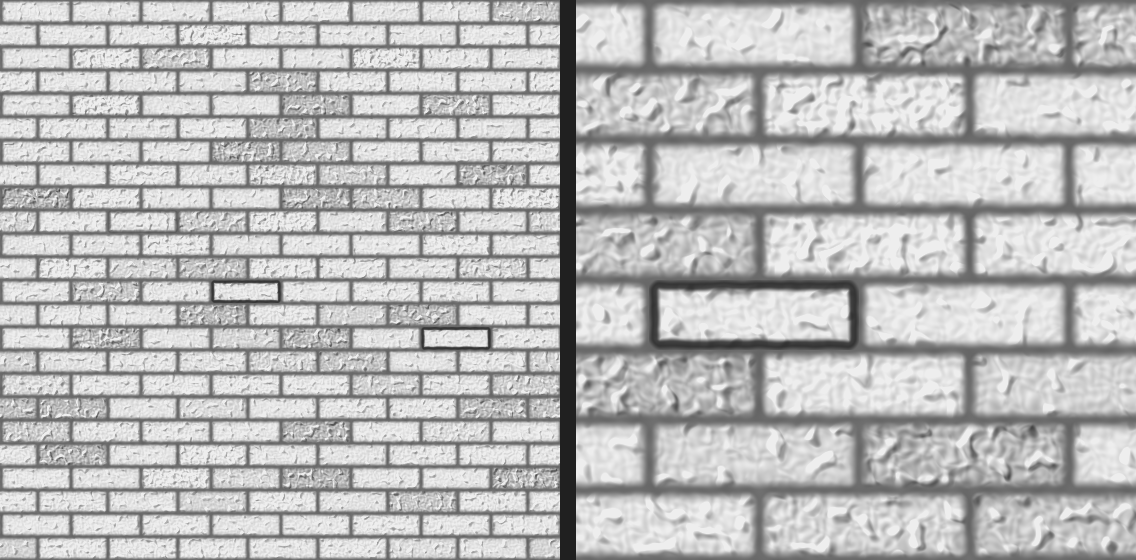
Left, the full canvas; right, a detail of the centre.
Reproduce this texture procedurally as a WebGL 2 fragment shader.

```glsl
#version 300 es
precision highp float;
// Pale painted brick wall in running bond: rounded-box bricks over grey mortar,
// with embossed pits and grit from wrapping gradient noise. Each brick draws its
// own tone, roughness and rare dark outline from a hash. Tiles in both directions.

uniform vec2 u_resolution;
out vec4 fragColor;

const float COURSES = 24.0;            // rows up the canvas, one unit each
const float BRICKS = 8.0;              // bricks along a row
const float BRICK_LENGTH = COURSES / BRICKS;
const float EVEN_SHIFT = 0.54;         // joint offsets, in brick lengths
const float ODD_SHIFT = 0.015;
const float JOINT_HALF = 0.08;         // half the mortar width
const float CORNER = 0.08;
const float EDGE_SOFT = 0.075;
const float EDGE_WOBBLE = 0.025;
const vec3 MORTAR = vec3(0.415);
const vec3 PAINT = vec3(0.895);
const vec3 OUTLINE = vec3(0.12);
const float BRIGHTEST = 0.935;
const float WORN_DROP = 0.17;          // how much darker worn bricks get
const float PIT_SCALE = 4.0;           // noise cells per course, whole numbers
const float GRIT_SCALE = 9.0;
const float PATCH_SCALE = 2.0;
const vec2 LIGHT_STEP = vec2(0.035, -0.035);

// Integer hash to two values in 0..1
vec2 hash2(vec2 cell, uint seed) {
    uvec2 v = uvec2(cell) * 1664525u + uvec2(1013904223u, 74531u) + seed * 7919u;
    v.x += v.y * 1664525u;
    v.y += v.x * 1664525u;
    v ^= v >> 16u;
    v.x += v.y * 1664525u;
    v.y += v.x * 1664525u;
    v ^= v >> 16u;
    return vec2(v & 65535u) / 65535.0;
}

float cornerSlope(vec2 cell, vec2 offset, float period, uint seed) {
    float angle = 6.28319 * hash2(mod(cell, period), seed).x;
    return dot(vec2(cos(angle), sin(angle)), offset);
}

// Gradient noise on course units, wrapping across the canvas
float noise(vec2 p, float scale, uint seed) {
    float period = COURSES * scale;
    p *= scale;
    vec2 i = floor(p), f = p - i;
    vec2 w = f * f * f * (f * (f * 6.0 - 15.0) + 10.0);
    vec2 right = vec2(1.0, 0.0), up = vec2(0.0, 1.0);
    float low = mix(cornerSlope(i, f, period, seed),
                    cornerSlope(i + right, f - right, period, seed), w.x);
    float high = mix(cornerSlope(i + up, f - up, period, seed),
                     cornerSlope(i + 1.0, f - 1.0, period, seed), w.x);
    return mix(low, high, w.y);
}

// Surface height: sparse pits plus fine grit, both growing with roughness
float relief(vec2 p, float rough) {
    float threshold = mix(0.2, 0.02, rough);
    float pit = smoothstep(threshold, threshold + 0.32, noise(p, PIT_SCALE, 1u));
    float grit = noise(p, GRIT_SCALE, 2u);
    return -mix(0.24, 0.3, rough) * pit + mix(0.06, 0.2, rough) * grit;
}

float roundedBox(vec2 p, vec2 halfSize, float radius) {
    vec2 q = abs(p) - halfSize + radius;
    return length(max(q, 0.0)) + min(max(q.x, q.y), 0.0) - radius;
}

void main() {
    vec2 p = gl_FragCoord.xy / u_resolution * COURSES;
    float pixel = COURSES / min(u_resolution.x, u_resolution.y);

    // Running bond layout, with brick numbers wrapping at the sides
    float row = floor(p.y);
    float shift = mod(row, 2.0) < 0.5 ? EVEN_SHIFT : ODD_SHIFT;
    float along = p.x / BRICK_LENGTH - shift;
    vec2 id = vec2(mod(floor(along), BRICKS), row);
    vec2 local = (vec2(fract(along), fract(p.y)) - 0.5) * vec2(BRICK_LENGTH, 1.0);

    // Character of this brick
    vec2 wear = hash2(id, 11u);
    vec2 finish = hash2(id, 12u);
    float worn = smoothstep(0.7, 1.0, wear.x);
    float rough = clamp(0.35 * wear.y + 0.7 * worn + smoothstep(0.9, 1.0, finish.y), 0.0, 1.0);
    float outlined = smoothstep(0.965, 0.99, finish.x);

    // Brick outline, slightly uneven
    vec2 warp = vec2(noise(p, PIT_SCALE, 3u), noise(p, PIT_SCALE, 4u));
    vec2 halfSize = vec2(BRICK_LENGTH, 1.0) * 0.5 - JOINT_HALF;
    float d = roundedBox(local + EDGE_WOBBLE * warp, halfSize, CORNER);
    float soft = max(EDGE_SOFT, pixel);
    float face = smoothstep(-soft, soft, -d);

    // Painted face: tone, stains, rim shading and light from the upper left
    vec2 q = p + 0.08 * warp;
    float stain = noise(p, PATCH_SCALE, 5u);
    float slope = relief(q + LIGHT_STEP, rough) - relief(q - LIGHT_STEP, rough);
    vec3 paint = PAINT - WORN_DROP * worn * (1.0 + 0.6 * stain);
    paint += 0.02 * (finish.y - 0.5) + 0.03 * stain;
    paint -= 0.07 * smoothstep(0.2, 0.0, -d);
    paint = min(paint - slope, vec3(BRIGHTEST));

    // Mortar, then the joint blend and the rare dark outline
    vec3 mortar = MORTAR + 0.05 * noise(p, PIT_SCALE, 6u);
    vec3 color = mix(mortar, paint, face);
    float line = 1.0 - smoothstep(0.02, 0.03 + soft, abs(d));
    color = mix(color, OUTLINE, 0.8 * outlined * line);
    fragColor = vec4(clamp(color, 0.0, 1.0), 1.0);
}
```
